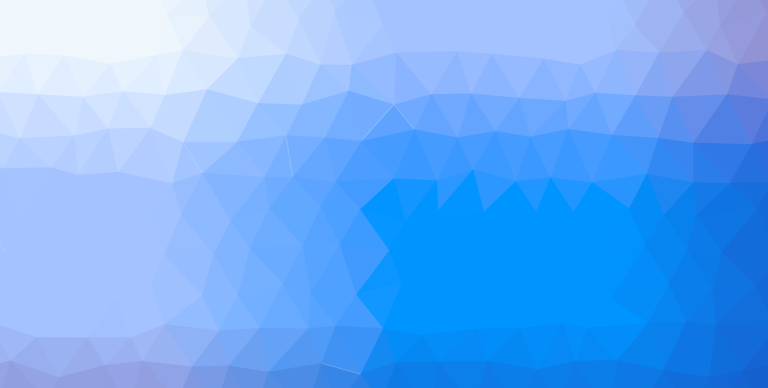
A WebGL 1 fragment shader for this background:

```glsl
precision highp float;
uniform vec2 u_resolution;

float hash(vec2 p) {
  return fract(sin(dot(p, vec2(127.1, 311.7))) * 43758.5453);
}

float ramp(float a, float b, float x) {
  return clamp((x - a) / (b - a), 0.0, 1.0);
}

// Horizontal gradient through four colour stops
vec3 across(float x, vec3 left, vec3 middle, vec3 center, vec3 right) {
  vec3 c = mix(left, middle, ramp(0.21, 0.47, x));
  c = mix(c, center, ramp(0.47, 0.505, x));
  return mix(c, right, ramp(0.8, 1.0, x));
}

// Colour field: horizontal gradients blended downwards
vec3 field(vec2 uv) {
  float x = uv.x, y = 1.0 - uv.y;
  vec3 sky = vec3(0.64, 0.76, 1.0);
  vec3 c = across(x, vec3(0.94, 0.97, 0.99), vec3(0.67, 0.79, 1.0), sky, vec3(0.57, 0.57, 0.83));
  c = mix(c, across(x, vec3(0.88, 0.93, 1.0), vec3(0.58, 0.74, 1.0),
    vec3(0.55, 0.71, 1.0), vec3(0.45, 0.51, 0.84)), ramp(0.13, 0.21, y));
  c = mix(c, across(x, vec3(0.79, 0.87, 1.0), vec3(0.44, 0.67, 1.0),
    vec3(0.41, 0.65, 1.0), vec3(0.34, 0.46, 0.85)), ramp(0.21, 0.3, y));
  c = mix(c, across(x, vec3(0.71, 0.81, 1.0), vec3(0.33, 0.62, 1.0),
    vec3(0.25, 0.6, 1.0), vec3(0.17, 0.42, 0.86)), ramp(0.3, 0.4, y));
  c = mix(c, across(x, sky, vec3(0.28, 0.61, 1.0),
    vec3(0.17, 0.59, 1.0), vec3(0.09, 0.41, 0.85)), ramp(0.4, 0.485, y));
  c = mix(c, across(x, sky, vec3(0.26, 0.61, 1.0),
    vec3(0.0, 0.58, 1.0), vec3(0.08, 0.41, 0.84)), ramp(0.485, 0.51, y));
  return mix(c, across(x, vec3(0.57, 0.62, 0.88), vec3(0.16, 0.5, 0.9),
    vec3(0.05, 0.48, 0.9), vec3(0.08, 0.37, 0.8)), ramp(0.83, 1.0, y));
}

// Jittered lattice point, odd rows shifted by half a cell
vec2 vertex(vec2 id) {
  vec2 jitter = vec2(hash(id), hash(id + 37.0)) - 0.5;
  vec2 p = id + 0.5 + jitter * vec2(0.52, 0.44);
  p.x += 0.5 * mod(id.y, 2.0);
  return p / vec2(18.0, 10.0) * vec2(u_resolution.x / u_resolution.y, 1.0);
}

float edge(vec2 p, vec2 a, vec2 b) {
  vec2 n = normalize(b - a), d = p - a;
  return n.x * d.y - n.y * d.x;
}

// Flat facet: premultiplied colour and coverage
vec4 facet(vec2 p, vec2 a, vec2 b, vec2 c) {
  float seam = edge(p, b, c);
  float inside = min(seam, min(edge(p, a, b), edge(p, c, a)));
  float cover = clamp(0.5 + inside * u_resolution.y, 0.0, 1.0);
  if (cover <= 0.0) return vec4(0.0);
  vec2 middle = (a + b + c) / 3.0;
  vec3 color = field(middle * vec2(u_resolution.y / u_resolution.x, 1.0));
  // Occasional pale hairline along one side
  float hairline = step(0.975, hash(middle)) * (1.0 - smoothstep(0.0, 0.004, seam));
  color = mix(color, vec3(0.75, 0.87, 1.0), 0.4 * hairline);
  return vec4(color, 1.0) * cover;
}

void main() {
  vec2 p = gl_FragCoord.xy / u_resolution.y;
  vec2 cell = floor(gl_FragCoord.xy / u_resolution * vec2(18.0, 10.0) - 0.5);
  vec4 sum = vec4(0.0);
  for (int j = -1; j <= 1; j++) {
    for (int i = -1; i <= 1; i++) {
      vec2 id = cell + vec2(float(i), float(j));
      vec2 b0 = vertex(id), b1 = vertex(id + vec2(1.0, 0.0));
      vec2 t0 = vertex(id + vec2(0.0, 1.0)), t1 = vertex(id + 1.0);
      // The diagonal follows the shift of the row
      if (mod(id.y, 2.0) < 0.5) {
        sum += facet(p, b0, b1, t0) + facet(p, t0, b1, t1);
      } else {
        sum += facet(p, b0, t1, t0) + facet(p, b0, b1, t1);
      }
    }
  }
  gl_FragColor = vec4(sum.rgb / max(sum.a, 0.001), 1.0);
}
```
